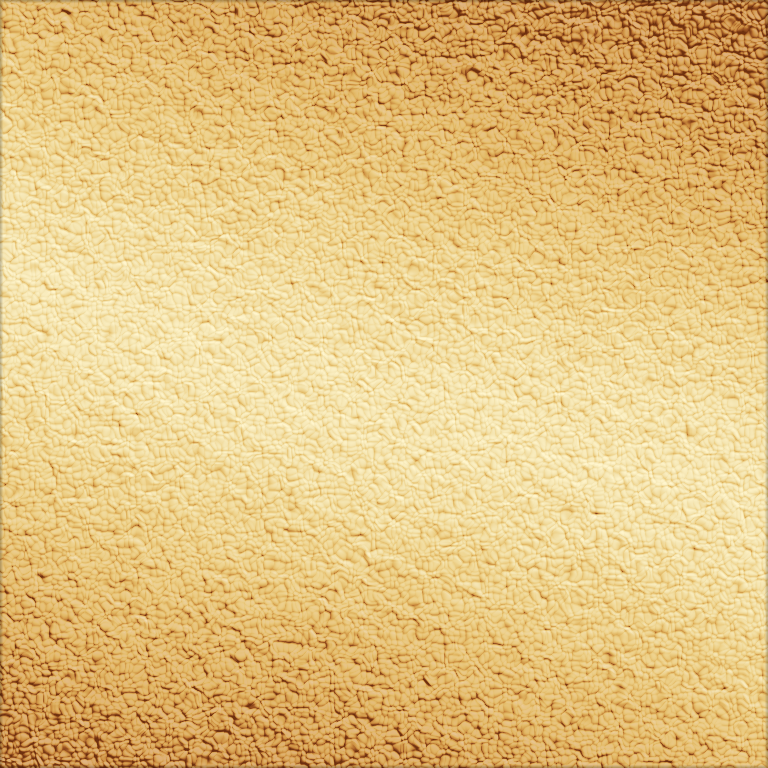
Give the GLSL for this texture, as a Shadertoy shader.

```glsl
// Crinkled gold foil: fine embossed grain under a diagonal sheen.
#define GRAIN_SCALE 135.0   // fine bumps across the canvas
#define CRINKLE_SCALE 62.0  // larger folds across the canvas
#define CRINKLE_ANGLE -0.42 // direction of the folds, radians
#define RELIEF_STEP 0.0030  // distance over which slope is measured
#define SLOPE_GAIN 0.58     // contrast of lit and shaded sides
#define CREASE_GAIN 0.34    // darkness of the gaps between bumps
#define SHEEN_PEAK 0.91     // tone on the bright band
#define SHEEN_FALLOFF 1.38  // loss of tone away from the band

const vec3 UMBER  = vec3(0.43, 0.19, 0.06);
const vec3 BRONZE = vec3(0.62, 0.34, 0.14);
const vec3 AMBER  = vec3(0.79, 0.54, 0.24);
const vec3 GOLD   = vec3(0.88, 0.71, 0.38);
const vec3 STRAW  = vec3(0.93, 0.82, 0.54);
const vec3 CREAM  = vec3(0.96, 0.90, 0.70);
const vec3 GLINT  = vec3(1.00, 0.96, 0.80);
const vec3 ROSE   = vec3(0.86, 0.66, 0.48);

float hash(vec2 p) {
    return fract(sin(dot(p, vec2(127.1, 311.7))) * 43758.5);
}

float noise(vec2 p) {
    vec2 i = floor(p), f = fract(p);
    f = f * f * (3.0 - 2.0 * f);
    return mix(mix(hash(i), hash(i + vec2(1, 0)), f.x),
               mix(hash(i + vec2(0, 1)), hash(i + vec2(1, 1)), f.x), f.y);
}

// Rounded cells: high in the middle, creased where they meet
float bumps(vec2 p) {
    vec2 cell = floor(p), f = fract(p);
    float nearest = 4.0;
    for (int y = -1; y <= 1; y++)
    for (int x = -1; x <= 1; x++) {
        vec2 o = vec2(x, y);
        vec2 jitter = vec2(hash(cell + o), hash(cell + o + 57.3));
        vec2 d = o + 0.1 + 0.8 * jitter - f;
        nearest = min(nearest, dot(d, d));
    }
    return 1.0 - 1.4 * nearest;
}

vec2 rotate(vec2 p, float a) {
    float c = cos(a), s = sin(a);
    return vec2(c * p.x + s * p.y, c * p.y - s * p.x);
}

// Foil height: x is the whole relief, y the fine grain alone
vec2 relief(vec2 p) {
    vec2 bend = vec2(noise(p * 75.0), noise(p * 75.0 + 31.7)) - 0.5;
    float grain = bumps(p * GRAIN_SCALE + 1.3 * bend);
    vec2 along = rotate(p, CRINKLE_ANGLE) * CRINKLE_SCALE;
    float folds = noise(along * vec2(0.7, 1.25) + 1.2 * bend);
    return vec2(0.5 * grain + 0.9 * folds, grain);
}

// Broad light: a soft band that sinks towards the right
float sheen(vec2 p) {
    float d = p.y - (0.63 - 0.27 * p.x);
    d += 0.09 * (noise(p * 3.0 + 4.6) - 0.5);
    float away = sqrt(d * d + 0.004) - 0.05;
    return SHEEN_PEAK - SHEEN_FALLOFF * away;
}

float between(float a, float b, float t) {
    return clamp((t - a) / (b - a), 0.0, 1.0);
}

vec3 goldRamp(float t) {
    vec3 c = mix(UMBER, BRONZE, between(-0.18, 0.03, t));
    c = mix(c, AMBER, between(0.03, 0.16, t));
    c = mix(c, GOLD, between(0.16, 0.40, t));
    c = mix(c, STRAW, between(0.40, 0.66, t));
    c = mix(c, CREAM, between(0.66, 0.92, t));
    return mix(c, GLINT, between(0.92, 1.20, t));
}

void mainImage(out vec4 fragColor, in vec2 fragCoord) {
    vec2 p = fragCoord / iResolution.xy;

    // Emboss the foil with light from the upper right
    vec2 toLight = normalize(vec2(0.45, 1.0));
    vec2 here = relief(p);
    float slope = here.x - relief(p + toLight * RELIEF_STEP).x;
    float emboss = SLOPE_GAIN * slope + CREASE_GAIN * (here.y - 0.72);

    // Grain stands out more where the sheen is weak
    float light = sheen(p);
    float shade = 1.0 - smoothstep(0.1, 0.75, light);
    float patches = 0.05 * (noise(p * 24.0) - 0.5);
    float tone = light + patches + emboss * (1.0 + 0.25 * shade);

    // Rosy glints on the raised grain of the dark corners
    vec3 color = goldRamp(tone);
    color = mix(color, ROSE, 0.75 * shade * smoothstep(0.0, 0.25, emboss));

    // Thin dark rim
    vec2 edge = min(p, 1.0 - p);
    color *= mix(0.78, 1.0, smoothstep(0.0, 0.005, min(edge.x, edge.y)));
    fragColor = vec4(color, 1.0);
}
```
